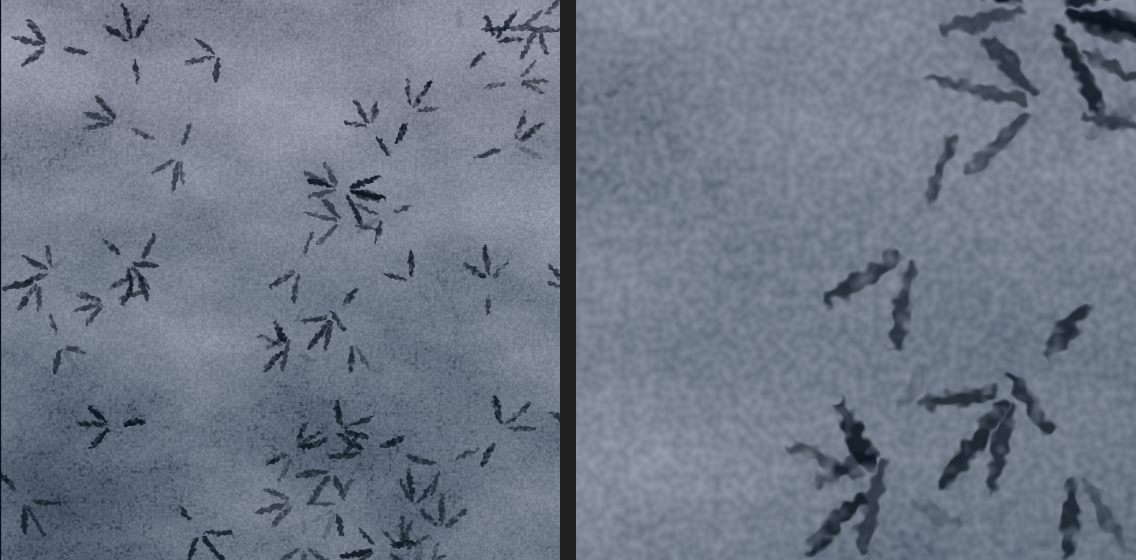
Left: the whole. Right: its middle third, enlarged.
This texture is drawn by a WebGL 1 fragment shader. Its source:

```glsl
precision highp float;
// Bird tracks scattered over a grainy, blue-grey snowy ground.

uniform vec2 u_resolution;

const vec3 SNOW = vec3(0.447, 0.488, 0.546);
const vec3 INK = vec3(0.03, 0.068, 0.105);
const vec3 TINT = vec3(1.0, 0.94, 0.90); // how tone shifts each channel
const float TAU = 6.2831853;

vec2 hash2(vec2 p) {
  vec3 q = fract(p.xyx * vec3(0.1031, 0.1030, 0.0973));
  q += dot(q, q.yzx + 33.33);
  return fract((q.xx + q.yz) * q.zy);
}

// Gradient noise, roughly -0.7 to 0.7.
float corner(vec2 cell, vec2 offset) {
  float a = TAU * hash2(cell).x;
  return dot(vec2(cos(a), sin(a)), offset);
}

float noise(vec2 p) {
  vec2 i = floor(p), f = fract(p);
  vec2 u = f * f * f * (f * (f * 6.0 - 15.0) + 10.0);
  vec2 e = vec2(1.0, 0.0);
  return mix(mix(corner(i, f), corner(i + e, f - e), u.x),
             mix(corner(i + e.yx, f - e.yx), corner(i + 1.0, f - 1.0), u.x), u.y);
}

float fbm(vec2 p) {
  float sum = 0.0, gain = 1.0;
  for (int i = 0; i < 6; i++) {
    sum += gain * noise(p);
    p = mat2(1.6, 1.2, -1.2, 1.6) * p + 17.3;
    gain *= 0.58;
  }
  return sum;
}

vec2 rotate(vec2 p, float angle) {
  float c = cos(angle), s = sin(angle);
  return vec2(c * p.x - s * p.y, s * p.x + c * p.y);
}

// One toe on the x axis between two radii, thickest in the middle.
float toe(vec2 p, float from, float to, float width) {
  float along = clamp((p.x - from) / (to - from), 0.0, 1.0);
  float d = length(p - vec2(mix(from, to, along), 0.0));
  float radius = width * (0.6 + 1.7 * along * (1.0 - along));
  return 1.0 - smoothstep(radius - 0.0022, radius + 0.0022, d);
}

// Three spread front toes and a hind toe around an empty centre.
float footprint(vec2 p, vec2 seed) {
  float ink = 0.0;
  float spread = mix(0.6, 1.0, hash2(seed + 1.9).y);
  for (int i = 0; i < 4; i++) {
    float k = float(i);
    vec2 r = hash2(seed + 7.7 * k + 3.1);
    float hind = step(2.5, k);
    float angle = mix((k - 1.0) * spread, 0.5 * TAU, hind) + (r.x - 0.5) * 0.4;
    float from = mix(0.013, 0.030, hind);
    float reach = mix(0.062, 0.078, r.y) - 0.011 * abs(k - 1.0) * (1.0 - hind);
    float strength = smoothstep(0.0, 0.25, r.y) * mix(0.8, 1.0, r.x);
    ink = max(ink, strength * toe(rotate(p, -angle), from, reach, mix(0.0040, 0.0062, r.x)));
  }
  return ink;
}

// Soft weight of a place where many tracks overlap.
float crowd(vec2 p, vec2 centre, float radius) {
  vec2 d = (p - centre) / radius;
  return exp(-dot(d, d));
}

float crowding(vec2 p) {
  return crowd(p, vec2(0.92, 0.93), 0.11) + crowd(p, vec2(0.74, 0.08), 0.12)
       + crowd(p, vec2(0.54, 0.17), 0.08) + crowd(p, vec2(0.15, 0.49), 0.09)
       + crowd(p, vec2(0.61, 0.62), 0.08) + crowd(p, vec2(0.58, 0.44), 0.08);
}

// Jittered grid of prints: density = base + crowded * crowding.
float tracks(vec2 p, float cell, float base, float crowded, float seed) {
  float clear = 1.0;
  vec2 home = floor(p / cell);
  for (int y = -1; y <= 1; y++) {
    for (int x = -1; x <= 1; x++) {
      vec2 id = home + vec2(float(x), float(y));
      vec2 key = id + seed;
      vec2 centre = (id + 0.2 + 0.6 * hash2(key)) * cell;
      vec2 pick = hash2(key + 41.0);
      float present = step(pick.x, base + crowded * crowding(centre));
      vec2 style = hash2(key + 83.0);
      vec2 local = rotate(p - centre, TAU * pick.y) * mix(1.0, 1.25, style.y);
      clear *= 1.0 - present * mix(0.65, 1.0, style.x) * footprint(local, key);
    }
  }
  return 1.0 - clear;
}

void main() {
  vec2 uv = gl_FragCoord.xy / min(u_resolution.x, u_resolution.y);

  // Ground: pale above, darker below, with broad stains and fine grain.
  float stain = fbm(uv * vec2(2.4, 3.6) + 5.0);
  float tone = mix(-0.03, 0.075, smoothstep(0.2, 0.95, uv.y)) + 0.13 * stain;
  tone -= 0.06 * crowd(uv, vec2(0.05, 0.12), 0.18) + 0.03 * min(crowding(uv), 1.0);
  tone += 0.045 * noise(uv * 95.0) + 0.08 * noise(uv * 200.0);
  float mauve = 0.018 * smoothstep(0.5, 1.0, uv.y);
  vec3 colour = SNOW + TINT * tone + vec3(mauve, -0.2 * mauve, 0.0);

  // Fine dark dust gathers in the stained, lower areas.
  float dusty = smoothstep(0.2, -0.5, stain + 0.5 * (uv.y - 0.4));
  float dust = smoothstep(0.1, 0.6, noise(uv * 150.0 + 9.0) + 0.6 * noise(uv * 40.0));
  colour = mix(colour, INK, 0.32 * dusty * dust);

  // Tracks: ragged outlines and patchy pressure.
  vec2 ragged = uv + 0.0035 * vec2(noise(uv * 60.0), noise(uv * 60.0 + 31.0))
              + 0.0050 * vec2(noise(uv * 140.0 + 7.0), noise(uv * 140.0 + 53.0));
  float lone = tracks(ragged, 0.14, 0.46, 0.0, 11.0);
  float crowdInk = tracks(ragged, 0.070, 0.0, 0.8, 57.0);
  float ink = 1.0 - (1.0 - lone) * (1.0 - 0.9 * crowdInk);
  float patchy = 0.9 * noise(uv * 110.0 + 3.0) + 0.6 * noise(uv * 45.0) + 0.5 * noise(uv * 7.0);
  float pressure = clamp(0.95 + patchy, 0.2, 1.0);
  colour = mix(colour, INK, ink * pressure);

  // Thin dark margin on the left.
  colour = mix(INK, colour, smoothstep(0.0012, 0.0032, uv.x));
  gl_FragColor = vec4(colour, 1.0);
}
```
